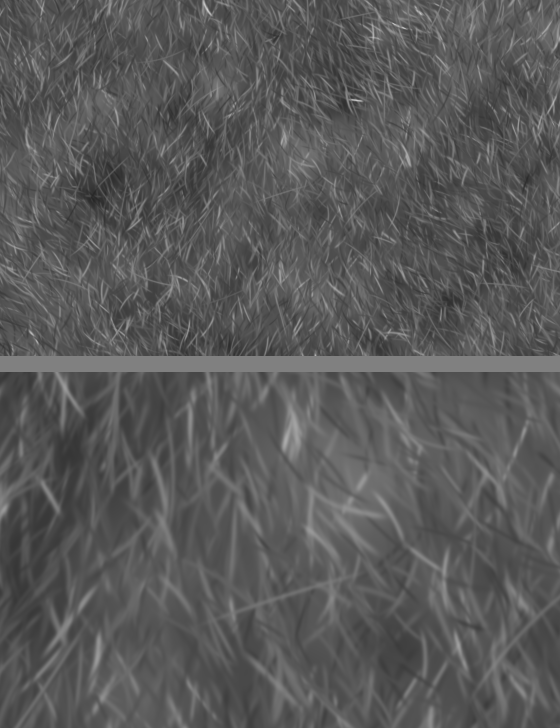
Top: the whole. Bottom: its middle third, enlarged.
Reproduce this texture procedurally as a Shadertoy shader.

```glsl
// Dense grey fur: layered curved strands that follow a slowly swirling lean.

vec3 hash3(vec3 p) {
    p = fract(p * vec3(0.1031, 0.1030, 0.0973));
    p += dot(p, p.yxz + 33.33);
    return fract((p.xxy + p.yxx) * p.zyx);
}

// Uneven light over the clumps, roughly -1 to 1
float clumpLight(vec2 p) {
    vec2 q = p + 0.06 * sin(p.yx * vec2(13.0, 11.0) + vec2(0.7, 2.1));
    return 0.40 * sin(q.x * 7.0 + 2.0 * sin(q.y * 5.0))
         + 0.35 * sin(q.y * 15.0 - q.x * 9.0 + 1.3)
         + 0.40 * sin(q.x * 27.0 + q.y * 11.0) * sin(q.y * 23.0 - 0.6);
}

// Cellular spots: pale tufts above zero, dark hollows below
float tuftLight(vec2 p) {
    vec2 g = p / 0.13 + 0.25 * sin(p.yx * 31.0);
    vec2 home = floor(g);
    float light = 0.0;
    for (int y = -1; y <= 1; y++) {
        for (int x = -1; x <= 1; x++) {
            vec2 cell = home + vec2(x, y);
            vec3 h = hash3(vec3(cell + 40.0, 3.0));
            vec2 d = g - cell - h.xy;
            float tone = 2.0 * h.z - 1.0;
            light += tone * abs(tone) * exp(-dot(d, d) * 9.0);
        }
    }
    return light;
}

// Angle of the fur from the vertical, falling away from broad crests
float furLean(vec2 p) {
    return 0.22 + 0.45 * sin(5.0 * p.x + 2.2 * p.y - 2.4)
         + 0.22 * sin(11.0 * p.x - 8.0 * p.y)
         + 0.15 * sin(19.0 * p.y + 6.0 * p.x);
}

// x: grey of the strand, y: its coverage at p
vec2 strand(vec2 p, vec2 cell, float size, float layer, bool isLong) {
    vec3 place = hash3(vec3(cell, layer * 7.0 + 1.0));
    vec3 form = hash3(vec3(cell, layer * 7.0 + 4.0));
    vec2 root = (cell + place.xy) * size;

    float angle = furLean(root) + (place.z - 0.5) * (isLong ? 2.0 : 1.3);
    float c = cos(angle), s = sin(angle);
    vec2 q = mat2(c, -s, s, c) * (p - root);

    // Bent centre line with tapered ends
    float halfLength = size * mix(0.4, 0.9, form.x);
    float t = q.y / halfLength;
    q.x += (form.y - 0.5) * 0.35 * halfLength * t * t;
    float width = 0.0023 + 0.0014 * place.x;
    float cover = exp(-q.x * q.x / (width * width));
    cover *= 1.0 - smoothstep(0.4, 1.0, abs(t));

    // Mostly mid grey, a few pale hairs and rare glints in lit clumps
    float light = clumpLight(root);
    float grey = 0.235 + 0.21 * form.z + 0.25 * pow(form.z, 12.0);
    grey += 0.05 * light;
    grey += 0.35 * step(0.975, form.z) * smoothstep(0.45, 0.85, light);
    if (isLong) {
        grey = 0.38 + 0.16 * form.z;
        cover *= step(place.x, 0.2);
    }
    return vec2(grey, 0.66 * cover);
}

void mainImage(out vec4 fragColor, in vec2 fragCoord) {
    vec2 p = fragCoord / iResolution.y;
    float shade = 0.30 + 0.06 * clumpLight(p);

    // Short undercoat first, then sparse long hairs on top
    for (int i = 0; i < 18; i++) {
        bool isLong = i > 15;
        float layer = float(i);
        float size = isLong ? 0.11 : 0.055;
        vec2 shift = vec2(0.37, 0.61) * layer * size;
        vec2 home = floor((p + shift) / size);
        for (int y = -1; y <= 1; y++) {
            for (int x = -1; x <= 1; x++) {
                vec2 cell = home + vec2(x, y) + 20.0;
                vec2 hair = strand(p + shift + 20.0 * size, cell, size, layer, isLong);
                shade = mix(shade, hair.x, hair.y);
            }
        }
    }

    // Tufts lift both light and contrast, hollows sink into shadow
    float tuft = tuftLight(p);
    shade = 0.345 + (shade - 0.338) * (1.06 + 0.5 * max(tuft, 0.0));
    shade += 0.10 * tuft + 0.025 * clumpLight(p);
    fragColor = vec4(vec3(shade), 1.0);
}
```
